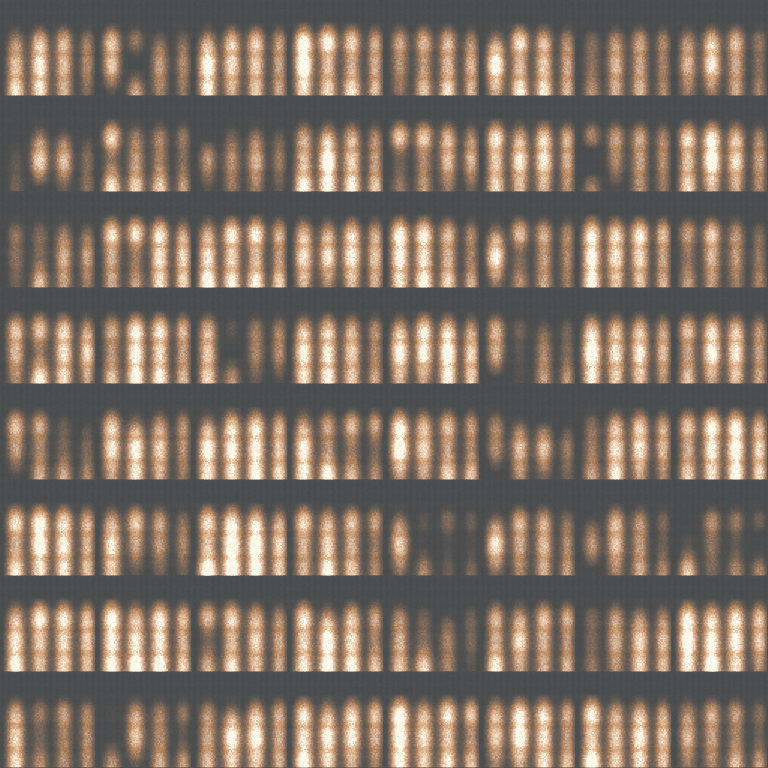
This pattern is drawn by a WebGL 2 fragment shader. Its source:

```glsl
#version 300 es
precision highp float;
// Eight by eight grid of dark cells, each with four soft, grainy, glowing bars.

uniform vec2 u_resolution;
out vec4 fragColor;

const float CELLS = 8.0;
const int BARS = 4;
const float GRAIN_CELLS = 512.0;
const float TAU = 6.28319;

const vec3 SLATE = vec3(0.298, 0.306, 0.308);
const vec3 UMBER = vec3(0.47, 0.40, 0.35);
const vec3 COPPER = vec3(0.66, 0.51, 0.40);
const vec3 SAND = vec3(0.79, 0.66, 0.56);
const vec3 PEACH = vec3(0.91, 0.77, 0.64);
const vec3 CREAM = vec3(1.0, 0.97, 0.91);
const vec3 AMBER = vec3(0.80, 0.53, 0.28);

float hash(vec2 p) {
    vec3 q = fract(vec3(p.xyx) * 0.1031);
    q += dot(q, q.yzx + 33.33);
    return fract((q.x + q.y) * q.z);
}

float valueNoise(vec2 p) {
    vec2 i = floor(p);
    vec2 f = fract(p);
    f = f * f * (3.0 - 2.0 * f);
    float low = mix(hash(i), hash(i + vec2(1.0, 0.0)), f.x);
    float high = mix(hash(i + vec2(0.0, 1.0)), hash(i + 1.0), f.x);
    return mix(low, high, f.y);
}

// Dark seams crossing the bars, a quarter of a cell apart: 1 on a seam
float seam(float y) {
    return pow(0.5 + 0.5 * cos(TAU * 4.0 * (y - 0.19)), 3.0);
}

// Summed light of the bars at point p of the cell with the given id
float barLight(vec2 p, vec2 id) {
    vec2 seed = id * 17.0 + 5.0;
    float level = hash(id + 41.0);
    float light = 0.0;
    for (int k = 0; k < BARS; k++) {
        float bar = float(k);
        bool isLast = k == BARS - 1;
        float center = (bar + 0.66) / float(BARS) - (isLast ? 0.008 : 0.0);
        float width = isLast ? 0.073 : 0.084;
        float gain = isLast ? 0.70 : 1.0;
        float across = (p.x - center) / width;
        float patchy = valueNoise(seed + vec2(bar * 0.8, p.y * 3.0));
        float field = 0.72 + 0.75 * (level - 0.5) + 1.05 * (patchy - 0.5);
        light += gain * max(field, 0.02) * exp(-across * across);
    }
    float top = 1.0 - smoothstep(0.50, 0.82, p.y);
    return light * top * (1.0 - 0.16 * seam(p.y));
}

vec3 glowColor(float t) {
    vec3 color = mix(SLATE, UMBER, smoothstep(0.02, 0.24, t));
    color = mix(color, COPPER, smoothstep(0.20, 0.40, t));
    color = mix(color, SAND, smoothstep(0.36, 0.56, t));
    color = mix(color, PEACH, smoothstep(0.52, 0.74, t));
    return mix(color, CREAM, smoothstep(0.68, 1.05, t));
}

// Smoothed cut along the cell sides
float cellMask(vec2 p, float pixel) {
    vec2 inset = min(p, 1.0 - p);
    return smoothstep(0.0, pixel, min(inset.x, inset.y));
}

void main() {
    vec2 uv = gl_FragCoord.xy / u_resolution;
    vec2 grid = uv * CELLS;
    vec2 cell = fract(grid);
    float pixel = CELLS / min(u_resolution.x, u_resolution.y);

    // Bars with grain that grows with the light
    vec2 grainId = floor(uv * GRAIN_CELLS);
    float grain = hash(grainId) - 0.5;
    float light = barLight(cell, floor(grid));
    light *= 1.0 + 0.30 * grain;
    light *= cellMask(cell, pixel);
    vec3 color = glowColor(light);

    // Amber warmth on the seams and the fading bar tops
    float warmth = max(seam(cell.y), smoothstep(0.52, 0.70, cell.y));
    float midtone = smoothstep(0.12, 0.40, light) * (1.0 - smoothstep(0.65, 1.1, light));
    color = mix(color, AMBER, 0.30 * warmth * midtone);

    // Faint weave over the dark ground, and speckle
    float weave = cos(TAU * 128.0 * uv.x) + 0.5 * cos(TAU * 64.0 * uv.y);
    color += 0.005 * weave;
    float speckle = hash(grainId + 71.0) - 0.5;
    color += speckle * mix(0.012, 0.07, smoothstep(0.05, 0.5, light));

    fragColor = vec4(clamp(color, 0.0, 1.0), 1.0);
}
```
